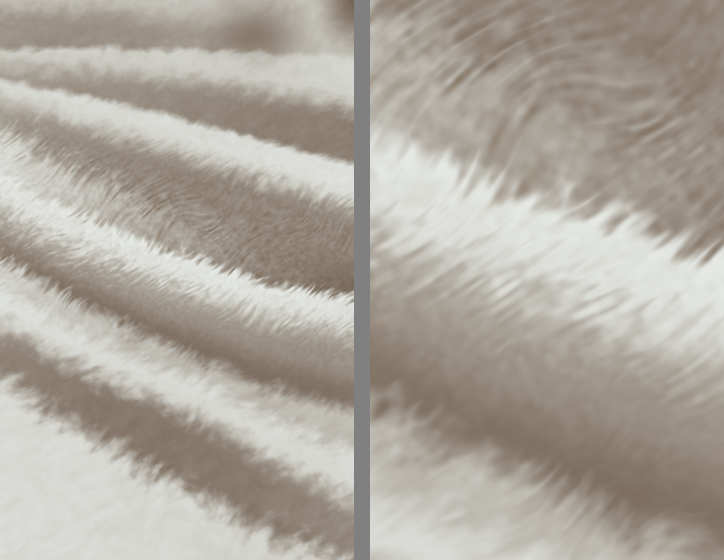
Left, the full canvas; right, a detail of the centre.
A WebGL 1 fragment shader for this texture:

```glsl
precision highp float;
// Soft cream plush cloth in diagonal folds, seen with a shallow depth of field.
// Curved layers lay light and shade from top to bottom; stretched noise
// gives the pile, which frays each fold and is sharp only in the focus band.

uniform vec2 u_resolution;

const vec3 SHADE_COLOR = vec3(0.475, 0.415, 0.355);
const vec3 LIGHT_COLOR = vec3(0.865, 0.872, 0.852);
const vec3 WARM_TINT = vec3(0.022, 0.010, -0.016);
const float PILE_ANGLE = 0.62;
const vec2 TUFT_SCALE = vec2(38.0, 135.0);
const vec2 FIBRE_SCALE = vec2(75.0, 270.0);
const float STIPPLE_SCALE = 190.0;
const float BLUR_SCALE = 42.0;
const float PILE_CONTRAST = 0.30;
const float STIPPLE_CONTRAST = 0.16;
const float BLUR_CONTRAST = 0.16;
const float FRAY = 1.1;
const float FOLD_WOBBLE = 0.016;

float hash(vec2 p) {
  vec3 q = fract(vec3(p.xyx) * 0.1031);
  q += dot(q, q.yzx + 33.33);
  return fract((q.x + q.y) * q.z);
}

float noise(vec2 p) {
  vec2 i = floor(p);
  vec2 f = fract(p);
  f = f * f * (3.0 - 2.0 * f);
  return mix(mix(hash(i), hash(i + vec2(1.0, 0.0)), f.x),
             mix(hash(i + vec2(0.0, 1.0)), hash(i + 1.0), f.x), f.y);
}

float fbm(vec2 p) {
  float sum = 0.0;
  float gain = 0.5;
  for (int i = 0; i < 3; i++) {
    sum += gain * noise(p);
    p = p * 2.03 + 17.3;
    gain *= 0.5;
  }
  return sum / 0.875;
}

vec2 rotate(vec2 p, float a) {
  float c = cos(a);
  float s = sin(a);
  return vec2(c * p.x + s * p.y, c * p.y - s * p.x);
}

// Parabola through the values k at the left, middle and right
float along(vec3 k, float x) {
  return k.x * (1.0 - x) * (1.0 - 2.0 * x) + k.y * 4.0 * x * (1.0 - x)
       + k.z * x * (2.0 * x - 1.0);
}

// Changes the tone below a curve; pos holds x, depth from the top, and fray
float layer(float tone, vec3 pos, vec3 curve, vec3 target, float soft) {
  float d = pos.y + pos.z * soft - along(curve, pos.x);
  return mix(tone, along(target, pos.x), smoothstep(-soft, soft, d));
}

// Light and shade of the folds, 0 dark to 1 bright
float foldTone(vec3 pos) {
  float t = 0.75;
  // far fold and its pocket
  t = layer(t, pos, vec3(0.025, 0.030, 0.080), vec3(0.35, 0.38, 0.85), 0.03);
  t = layer(t, pos, vec3(0.093, 0.088, 0.100), vec3(0.85, 0.85, 0.90), 0.008);
  vec2 pocket = (pos.xy - vec2(0.73, 0.052)) / vec2(0.11, 0.05);
  t -= 0.45 * exp(-dot(pocket, pocket));
  t = layer(t, pos, vec3(0.122, 0.145, 0.190), vec3(0.42, 0.26, 0.18), 0.03);
  // upper ridge
  t = layer(t, pos, vec3(0.147, 0.212, 0.295), vec3(0.95, 0.95, 1.00), 0.009);
  t = layer(t, pos, vec3(0.185, 0.278, 0.375), vec3(0.38, 0.22, 0.24), 0.033);
  t = layer(t, pos, vec3(0.237, 0.385, 0.480), vec3(0.95, 0.42, 0.00), 0.037);
  // middle ridge
  t = layer(t, pos, vec3(0.315, 0.455, 0.533), vec3(1.00, 1.02, 1.00), 0.012);
  t = layer(t, pos, vec3(0.385, 0.525, 0.600), vec3(0.42, 0.34, 0.32), 0.038);
  t = layer(t, pos, vec3(0.430, 0.583, 0.680), vec3(0.10, 0.06, 0.08), 0.028);
  t = layer(t, pos, vec3(0.463, 0.627, 0.738), vec3(0.82, 0.68, 0.68), 0.020);
  // near ridge and foreground
  t = layer(t, pos, vec3(0.525, 0.668, 0.810), vec3(1.00, 0.95, 0.95), 0.022);
  t = layer(t, pos, vec3(0.587, 0.735, 0.900), vec3(0.22, 0.12, 0.28), 0.038);
  t = layer(t, pos, vec3(0.670, 0.868, 1.010), vec3(0.95, 0.92, 0.85), 0.036);
  return t;
}

void main() {
  vec2 p = gl_FragCoord.xy / u_resolution.y;
  float x = gl_FragCoord.x / u_resolution.x;
  float depth = 1.0 - p.y;

  // focus band follows the slope of the folds
  float offset = depth - mix(0.38, 0.49, x);
  float focus = exp(-offset * offset / 0.026);

  // pile: bent tufts, fine fibres, stipple and out-of-focus clumps
  vec2 bend = vec2(noise(p * 13.0), noise(p * 13.0 + 41.0)) - 0.5;
  vec2 grain = rotate(p + 0.035 * bend, PILE_ANGLE);
  float tuft = 1.0 - abs(2.0 * noise(grain * TUFT_SCALE) - 1.0) - 0.5;
  float fibre = noise(grain * FIBRE_SCALE + 9.0) - 0.5;
  float strands = 0.65 * tuft + 0.6 * fibre;
  float stipple = noise(rotate(p, 0.4) * STIPPLE_SCALE) - 0.5;
  float clumps = fbm(grain * vec2(BLUR_SCALE, 1.6 * BLUR_SCALE)) - 0.5;

  // folds, with edges frayed by the pile
  float wobble = FOLD_WOBBLE * (fbm(p * 6.0 + 3.0) - 0.5);
  float fray = FRAY * mix(1.4 * clumps, 1.6 * strands, focus);
  float tone = foldTone(vec3(x, depth + wobble, fray));

  // pile relief is strongest in the half tones
  float halfTone = 0.45 + 2.2 * max(tone * (1.0 - tone), 0.0);
  tone += PILE_CONTRAST * focus * strands * halfTone;
  tone += STIPPLE_CONTRAST * stipple * (0.2 + 0.8 * focus) * halfTone;
  tone += BLUR_CONTRAST * clumps * (1.2 - focus) * halfTone;

  // dim far corner
  tone -= 0.8 * smoothstep(0.12, 0.0, length(vec2(1.0 - x, depth)));

  vec3 color = mix(SHADE_COLOR, LIGHT_COLOR, clamp(tone, -0.12, 1.07));
  color += WARM_TINT * focus * max(-strands, 0.0) * halfTone;
  gl_FragColor = vec4(color, 1.0);
}
```
